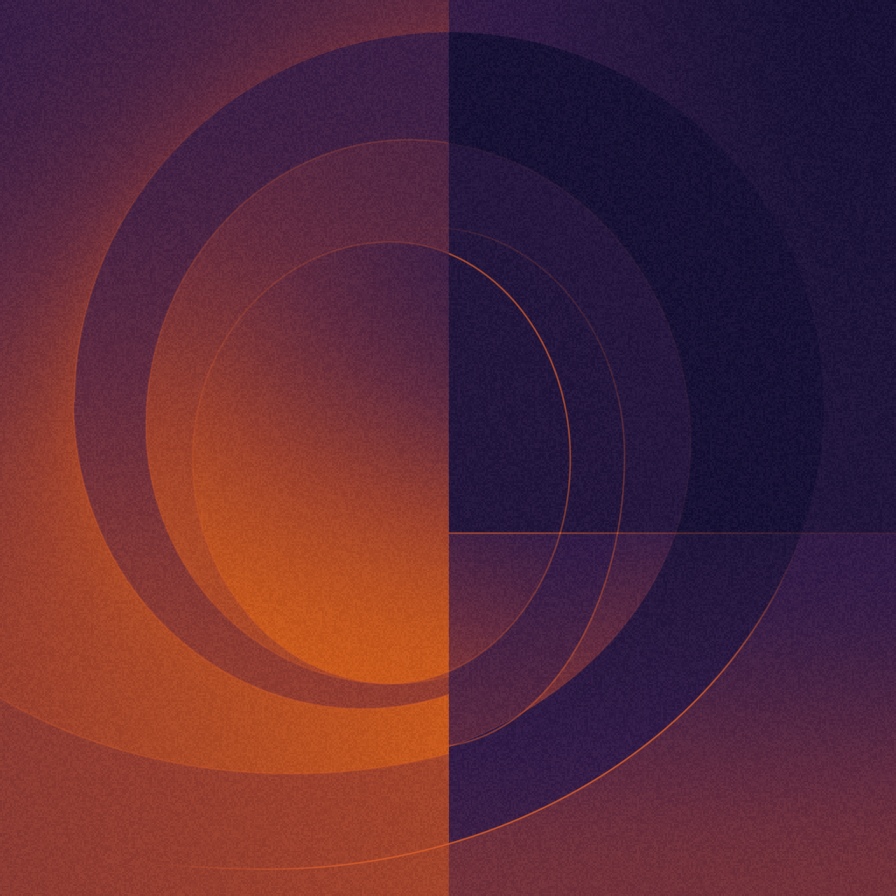
This background is drawn by a Shadertoy shader. Its source:

```glsl
const float SEAM = 0.501;
const float HORIZON = 0.405;
const vec3 EMBER = vec3(0.86, 0.37, 0.16);

float hash(vec2 p) {
    vec3 q = fract(vec3(p.xyx) * 0.1031);
    q += dot(q, q.yzx + 33.33);
    return fract((q.x + q.y) * q.z);
}

// Approximate signed distance to an ellipse
float ellipse(vec2 p, vec2 center, vec2 radius) {
    vec2 q = p - center;
    float k = length(q / radius);
    return k * (k - 1.0) / max(length(q / (radius * radius)), 0.001);
}

// Ellipse with separate radii: left, right, down, up
float oval(vec2 p, vec2 center, vec4 radii) {
    vec2 radius = vec2(p.x < center.x ? radii.x : radii.y,
                       p.y < center.y ? radii.z : radii.w);
    return ellipse(p, center, radius);
}

// Spiral edges joined from elliptical arcs
float outerEdge(vec2 p) {
    if (p.y > 0.551) return ellipse(p, vec2(0.501, 0.551), vec2(0.418, 0.413));
    if (p.x < SEAM) return ellipse(p, vec2(0.404, 0.551), vec2(0.322, 0.342));
    return ellipse(p, vec2(0.2995, 0.551), vec2(0.620, 0.521));
}

float innerEdge(vec2 p) {
    if (p.x < SEAM) {
        return p.y > 0.525 ? ellipse(p, vec2(0.456, 0.525), vec2(0.293, 0.319))
                           : ellipse(p, vec2(0.436, 0.525), vec2(0.273, 0.288));
    }
    return p.y > 0.505 ? ellipse(p, vec2(0.456, 0.505), vec2(0.315, 0.3385))
                       : ellipse(p, vec2(0.3255, 0.505), vec2(0.4453, 0.3685));
}

float cover(float d, float px) {
    return smoothstep(px, -px, d);
}

float stroke(float d, float px) {
    return 1.0 - smoothstep(0.0, max(0.0018, 1.2 * px), abs(d));
}

// Colour ramp from night blue to orange
vec3 heatColor(float h) {
    vec3 c = mix(vec3(0.08, 0.065, 0.20), vec3(0.20, 0.11, 0.28), clamp(h * 4.0, 0.0, 1.0));
    c = mix(c, vec3(0.39, 0.17, 0.25), clamp(h * 4.0 - 1.0, 0.0, 1.0));
    c = mix(c, vec3(0.61, 0.25, 0.18), clamp(h * 4.0 - 2.0, 0.0, 1.0));
    return mix(c, vec3(0.79, 0.35, 0.11), clamp(h * 4.0 - 3.0, 0.0, 1.0));
}

float warmSide(vec2 p, float outer, float inner, float core, float sweep, float px) {
    float h = mix(0.74 + 0.5 * p.x, 0.28 + 0.25 * p.x, smoothstep(0.25, 1.0, p.y));
    h += 0.13 * exp(-max(outer, 0.0) / 0.06) * smoothstep(0.2, 0.5, p.y);
    float ground = 0.68 + 0.22 * p.x;
    float band = mix(0.72, 0.30, smoothstep(0.15, 0.95, p.y));
    float ring = mix(0.85, 0.48, smoothstep(0.35, 0.85, p.y)) - 0.3 * (p.x - 0.2);
    float disc = mix(1.0, 0.5, smoothstep(0.24, 0.75, p.y))
               - (p.x - 0.3) * smoothstep(0.2, 0.6, p.y);
    h = mix(h, ground, cover(-sweep, px) * step(p.y, 0.4));
    h = mix(h, band, cover(outer, px));
    h = mix(h, ring, cover(inner, px));
    return mix(h, disc, cover(core, px));
}

float coolSide(vec2 p, float outer, float inner, float core, float trail, float px) {
    float low = cover(p.y - HORIZON, px);
    float depth = max(HORIZON - p.y, 0.0);
    float sky = mix(0.27, 0.04, smoothstep(0.45, 0.95, p.x)) + 0.12 * (1.0 - p.y);
    float h = mix(sky, mix(0.57, 0.24, smoothstep(0.0, 0.4, p.y)), low);
    float band = mix(0.03, 0.10 + 0.6 * depth, low);
    float crescent = mix(0.14, 0.28 + 1.7 * depth, low);
    float ring = mix(0.125, 0.23 + depth, low);
    float disc = mix(0.12, 0.34 + 1.7 * depth - 0.6 * (p.x - 0.5), low);
    h = mix(h, band, cover(outer, px));
    h = mix(h, crescent, cover(inner, px));
    h = mix(h, ring, cover(max(trail, inner), px));
    return mix(h, disc, cover(core, px));
}

void mainImage(out vec4 fragColor, in vec2 fragCoord) {
    vec2 p = fragCoord / iResolution.xy;
    float px = 0.75 / min(iResolution.x, iResolution.y);
    float right = smoothstep(-px, px, p.x - SEAM);
    float left = 1.0 - right;

    float outer = outerEdge(p);
    float inner = innerEdge(p);
    float core = oval(p, vec2(0.436, 0.488), vec4(0.221, 0.2005, 0.251, 0.242));
    float trail = oval(p, vec2(0.482, 0.492), vec4(0.215, 0.215, 0.3255, 0.254));
    float sweep = ellipse(p, vec2(0.3255, 0.505), vec2(0.51, 0.3685));
    float tail = oval(p, vec2(0.2995, 0.551), vec4(0.79, 0.62, 0.521, 0.521));

    // Region shading and grain
    float heat = mix(warmSide(p, outer, inner, core, sweep, px),
                     coolSide(p, outer, inner, core, trail, px), right);
    float grain = hash(floor(p * 512.0)) - 0.5;
    vec3 color = heatColor(heat + 0.035 * grain) + 0.035 * grain;

    // Fine glowing contours
    float upper = smoothstep(0.25, 0.65, p.y);
    float glow = stroke(core, px) * mix(0.25, mix(0.3, 0.75, upper), right);
    glow += stroke(outer, px) * left * 0.32 * smoothstep(0.95, 0.6, p.y);
    glow += stroke(inner, px) * mix(0.25, 0.06, right);
    glow += stroke(sweep, px) * left * 0.3 * step(p.y, 0.4);
    glow += stroke(trail, px) * smoothstep(0.43, 0.55, p.x) * mix(0.5, 0.17, upper);
    glow += stroke(tail, px) * smoothstep(0.12, 0.45, p.x) * smoothstep(0.42, 0.2, p.y) * 0.85;
    glow += stroke(p.y - HORIZON, px) * right * mix(0.65, 0.12, smoothstep(0.5, 0.95, p.x));
    color = mix(color, EMBER, clamp(glow, 0.0, 1.0));

    fragColor = vec4(clamp(color, 0.0, 1.0), 1.0);
}
```
